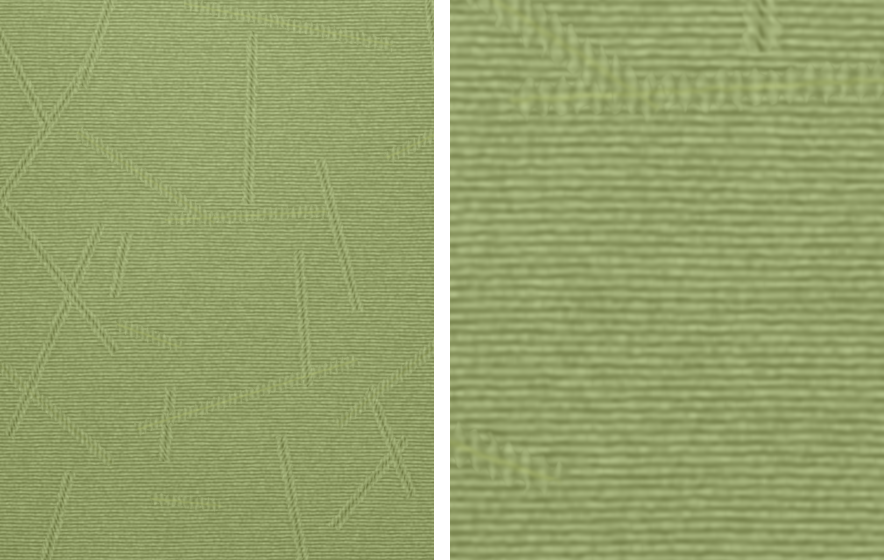
Left: the whole. Right: its middle third, enlarged.
Write a WebGL 2 fragment shader that draws this texture.

```glsl
#version 300 es
precision highp float;

uniform vec2 u_resolution;
out vec4 fragColor;

const float TAU = 6.2831853;

float hash(vec2 p) {
  p = fract(p * vec2(0.1031, 0.1137));
  p += dot(p, p.yx + 33.33);
  return fract((p.x + p.y) * p.x * 43.7);
}

float cellNoise(vec2 p) {
  vec2 id = floor(p) + 50.0, f = smoothstep(0.0, 1.0, fract(p));
  float low = mix(hash(id), hash(id + vec2(1.0, 0.0)), f.x);
  float high = mix(hash(id + vec2(0.0, 1.0)), hash(id + 1.0), f.x);
  return mix(low, high, f.y) - 0.5;
}

float ridge(float d, float width) {
  return exp(-d * d / (width * width));
}

// One woven stick: x = relief, y = cover, z = yellow thread, w = edge shadow
vec4 stick(vec2 q, float angle, float halfLength, float fray) {
  float c = cos(angle), s = sin(angle);
  float u = c * q.x + s * q.y;
  float v = c * q.y - s * q.x;
  float side = abs(v) + fray * 0.005;
  float lying = smoothstep(0.6, 0.92, abs(c));

  // Stitches stay upright on flat sticks and lean on steep ones
  float lean = clamp(s / (abs(c) + 0.01) * sign(c), -1.2, 1.2);
  float stitch = cos(TAU * ((u - v * lean) / 0.0105 + fray * 0.35));
  float rail = ridge(side - 0.0066, 0.003);
  float core = ridge(v + fray * 0.002, 0.0022);

  // Loose ends: the threads between stitches are shorter
  float reach = mix(0.0108, 0.0095 + 0.0025 * stitch, lying);
  float ends = 1.0 - smoothstep(halfLength - 0.005, halfLength, abs(u) + fray * 0.008);
  float cover = ends * (1.0 - smoothstep(reach - 0.002, reach + 0.002, side));

  float relief = rail * mix(0.055, 0.012, lying) - 0.004;
  relief += stitch * mix(0.022, 0.045, lying) * (1.0 - core * lying);
  relief -= core * (1.0 - lying) * (0.05 - 0.035 * stitch);
  relief += core * lying * (0.03 + 0.02 * stitch);
  float shadow = ends * ridge(side - 0.013, 0.0025);
  return vec4(relief, cover, core * cover * lying, shadow);
}

void main() {
  vec2 p = gl_FragCoord.xy / u_resolution.y;
  float fray = cellNoise(p / vec2(0.0055, 0.0062));

  // Scattered sticks on a jittered grid that overruns the borders
  float relief = 0.0, cover = 0.0, yellow = 0.0, shadow = 0.0;
  for (int i = 0; i < 24; i++) {
    float k = float(i);
    vec2 cell = vec2(float(i % 4), float(i / 4));
    vec2 jitter = vec2(hash(vec2(k + 3.0, 17.0)), hash(vec2(k + 41.0, 5.0)));
    vec2 center = (cell + jitter * 0.9) * vec2(0.205, 0.172) - 0.01;
    float angle = 0.5 * TAU * fract(k * 0.618 + 0.36);
    angle += 0.22 * sin(2.0 * angle);
    float halfLength = mix(0.06, 0.21, hash(vec2(k + 9.0, 71.0)));
    vec4 mark = stick(p - center, angle, halfLength, fray);
    relief = mix(relief, mark.x, mark.y);
    cover = max(cover, mark.y);
    yellow = max(yellow, mark.z);
    shadow = max(shadow, mark.w);
  }

  // Fine horizontal ribs with a slight sag
  float sag = 0.0016 * sin(p.x * 7.0 + p.y * 5.0) + 0.0004 * sin(p.x * 31.0 - p.y * 23.0);
  float row = (p.y + sag) * 152.0 + 0.16 * cellNoise(p / vec2(0.009, 0.0066));
  float rib = -cos(TAU * row);
  float ribDepth = 0.06 + 0.035 * cellNoise(p / vec2(0.012, 0.0066) + 7.0);

  // Thread beads along each rib, uneven in brightness
  float rowId = floor(row);
  float bead = p.x / 0.0066 + 0.5 * mod(rowId, 2.0);
  float beadShape = sin(0.5 * TAU * fract(bead)) * sin(0.5 * TAU * fract(row));
  float grain = (hash(vec2(floor(bead) + 11.0, rowId + 29.0)) - 0.5) * beadShape;
  float fuzz = cellNoise(p / 0.0042 + 90.0);

  // Soft light from above, dimmer toward the sides
  float tone = 0.05 * (p.y - 0.5) + 0.004 - 0.11 * pow(p.x - 0.42, 2.0);
  tone += 0.004 * sin(p.x * 9.0 + 2.0 * sin(p.y * 6.0));
  tone += rib * ribDepth * (1.0 - 0.6 * cover);
  tone += grain * 0.06 + fuzz * 0.055;
  tone += relief * cover - 0.016 * shadow * (1.0 - cover);

  vec3 color = vec3(0.576, 0.626, 0.410) + tone * vec3(1.0, 1.04, 1.03);
  color += yellow * vec3(0.015, 0.015, -0.025);
  fragColor = vec4(color, 1.0);
}
```
